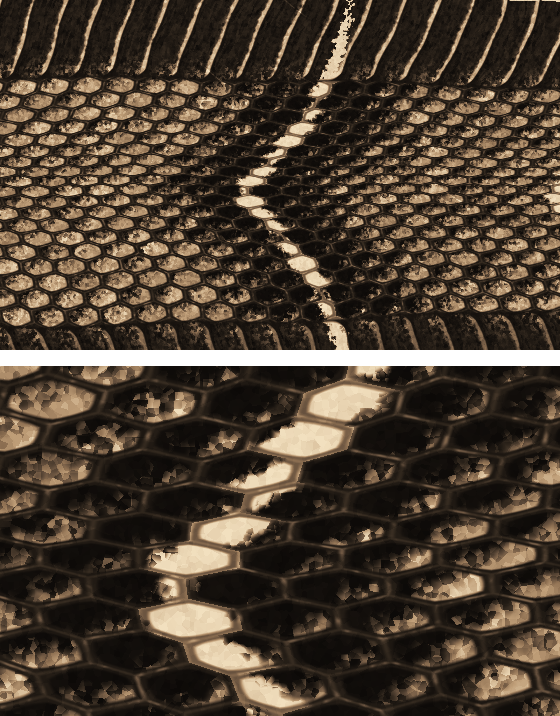
Top, the full canvas; bottom, a detail of the centre.
Give the GLSL for this texture, as a WebGL 1 fragment shader.

```glsl
precision highp float;
// Snake skin: staggered scales between two bands of belly plates, crossed by a pale bent stripe.

uniform vec2 u_resolution;

#define PITCH 0.0945       // width of a scale and of a plate
#define ROW_STEP 0.064     // smaller gives more rows
#define ROW_GROWTH 2.4     // how fast rows get taller away from the spine
#define TOP_ROWS 8.0       // scale rows above the spine
#define LOW_ROWS 11.0      // scale rows below the spine
#define SCALE_GAP 0.11     // dark skin between scales
#define PLATE_LEAN 0.2     // sideways slant of the plates
#define STRIPE_WIDTH 0.029
#define GRAIN_SIZE 150.0   // speckle density
#define SCRATCHES 6

float hash(vec2 p) {
  return fract(sin(dot(p, vec2(127.1, 311.7))) * 4375.85);
}

// Distance to the nearest scattered point, and a random value of that point
vec2 cellular(vec2 p) {
  vec2 base = floor(p);
  vec2 nearest = vec2(2.0, 0.0);
  for (int j = -1; j <= 1; j++) {
    for (int i = -1; i <= 1; i++) {
      vec2 cell = base + vec2(float(i), float(j));
      vec2 point = cell + vec2(hash(cell), hash(cell + 37.3));
      float d = distance(p, point);
      if (d < nearest.x) nearest = vec2(d, hash(cell + 71.9));
    }
  }
  return nearest;
}

// Tone 0 to 5: black, umber, brown, tan, sand, cream
vec3 skinColor(float tone) {
  vec3 c = mix(vec3(0.045, 0.035, 0.028), vec3(0.20, 0.16, 0.12), clamp(tone, 0.0, 1.0));
  c = mix(c, vec3(0.38, 0.30, 0.23), clamp(tone - 1.0, 0.0, 1.0));
  c = mix(c, vec3(0.57, 0.45, 0.33), clamp(tone - 2.0, 0.0, 1.0));
  c = mix(c, vec3(0.75, 0.62, 0.47), clamp(tone - 3.0, 0.0, 1.0));
  return mix(c, vec3(0.95, 0.88, 0.75), clamp(tone - 4.0, 0.0, 1.0));
}

// Signed horizontal offset from the bent stripe
float stripeOffset(vec2 p) {
  float rise = length(vec2(p.y - 0.448, 0.04)) - 0.04;
  return p.x - 0.704 - 0.344 * (1.0 - exp(-3.9 * rise));
}

float stripeMask(float offset, float width) {
  float d = min(abs(offset), abs(offset - 0.89));
  return 1.0 - smoothstep(width * 0.75, width * 1.1, d);
}

float scaleTone(vec2 p, vec2 grid, float grain, float blotch) {
  // Nearest and second nearest centre on the staggered grid
  float first = 9.0, second = 9.0;
  vec2 local = vec2(0.0), id = vec2(0.0);
  float tilt = 0.16 * clamp(grid.y / 4.0, -1.0, 1.0);
  for (int j = -1; j <= 1; j++) {
    float row = floor(grid.y) + float(j);
    float u = grid.x - 0.5 * mod(row + 1.0, 2.0);
    for (int i = -1; i <= 1; i++) {
      float column = floor(u + 0.5) + float(i);
      float jitter = 0.1 * (hash(vec2(column, row)) - 0.5);
      vec2 q = vec2(u - column + jitter, grid.y - row - 0.5);
      float d = length(vec2(q.x, 0.82 * q.y - tilt * q.x));
      if (d < first) {
        second = first; first = d;
        local = q; id = vec2(column, row);
      } else second = min(second, d);
    }
  }
  float edge = second - first;
  float inner = edge - 0.9 * max(first - 0.4, 0.0);
  float body = smoothstep(SCALE_GAP - 0.04, SCALE_GAP + 0.14, inner);
  body *= step(id.y, TOP_ROWS - 0.5) * step(-LOW_ROWS - 0.5, id.y);

  // Sand patch at the lower right of each scale, scarce beside the stripe
  float offset = stripeOffset(p);
  float cover = mix(-0.3, 0.36, smoothstep(0.04, 0.36, abs(offset)));
  cover -= 0.12 * smoothstep(0.0, 0.3, offset) + 0.25 * (hash(id + 5.1) - 0.5);
  float light = 0.75 * local.x - 0.5 * local.y + cover;
  light += 0.35 * (blotch - 0.45) + 0.5 * (grain - 0.5);
  float tone = smoothstep(-0.2, 0.45, light) * (3.3 + 0.8 * hash(id + 9.7));
  tone += 1.5 * (grain - 0.5) * smoothstep(0.2, 2.0, tone) + 0.25 * grain;

  // Stripe snaps partly to whole scales, with a ragged edge
  float snapped = offset - 0.5 * local.x * PITCH + 0.014 * (blotch - 0.45) + 0.012 * (grain - 0.5);
  float stripe = stripeMask(snapped, STRIPE_WIDTH);
  tone = mix(tone, 4.6 + 0.5 * grain, stripe);

  // Skin between scales: dark, with a broken glossy ridge
  float ridge = 1.0 - smoothstep(0.0, 0.1, edge);
  float gap = 0.25 + 0.5 * grain + ridge * (0.5 + 1.5 * smoothstep(0.4, 0.75, blotch)) + 1.8 * stripe;
  return mix(gap, tone, body);
}

float plateTone(vec2 p, float u, float h, float grain, float blotch) {
  float shifted = u - PLATE_LEAN * h - 0.2 + 0.02 * sin(2.0 * h + u);
  float id = floor(shifted + 0.5);
  float across = shifted - id;
  float body = smoothstep(0.0, 0.2, h - 0.55 * pow(abs(2.0 * across), 4.0));
  body *= smoothstep(0.0, 0.06, 0.5 - abs(across));

  // Lengthwise fibres and pale dust towards the rounded end
  float fibre = cellular(vec2(shifted * 15.0, h * 2.2)).y;
  float sheen = 1.0 - smoothstep(0.1, 0.5, abs(across + 0.05));
  float tone = 0.1 + 0.45 * fibre + 0.4 * sheen * blotch + 0.5 * (grain - 0.4);
  float dust = (1.0 - smoothstep(0.2, 1.8, h)) * smoothstep(-0.5, 0.3, across);
  tone += 3.2 * dust * smoothstep(0.4, 0.8, grain * 0.6 + blotch * 0.4);

  // Cream rim on the right side, with a brown speckled inner edge
  float rimWidth = 0.03 + 0.025 * sin(h * 1.7 + id * 2.3) + 0.09 * (blotch - 0.45);
  float fromRim = abs(across - 0.42);
  float rim = 1.0 - smoothstep(rimWidth, rimWidth + 0.07, fromRim);
  tone += 1.6 * grain * (1.0 - smoothstep(0.04, 0.2, fromRim));
  tone = mix(tone, mix(2.6, 4.3, step(0.5, p.y)) + 1.2 * (grain - 0.5), rim);

  float width = STRIPE_WIDTH * (1.0 - 0.19 * h);
  float ragged = 0.03 * (blotch - 0.45) + 0.02 * (grain - 0.5);
  float stripe = stripeMask(stripeOffset(p) + ragged, width);
  return mix(0.15 + 0.3 * grain, mix(tone, 4.5 + 0.5 * grain, stripe), body);
}

// Faint hairline wear
float scratchMask(vec2 p) {
  float mask = 0.0;
  for (int i = 0; i < SCRATCHES; i++) {
    float k = float(i);
    vec2 q = p - vec2(1.6 * hash(vec2(k, 1.3)), hash(vec2(k, 8.9)));
    vec2 dir = normalize(vec2(1.0, -0.3 - 0.6 * hash(vec2(k, 4.7))));
    float along = dot(q, dir);
    float side = abs(q.x * dir.y - q.y * dir.x + along * along);
    mask += (1.0 - smoothstep(0.0005, 0.0028, side)) * (1.0 - smoothstep(0.03, 0.07, abs(along)));
  }
  return mask;
}

void main() {
  vec2 p = gl_FragCoord.xy / u_resolution.y;
  float grain = 0.5 * (cellular(p * GRAIN_SIZE).y + cellular(p.yx * GRAIN_SIZE * 0.6).y);
  float blotch = 0.6 * cellular(p * vec2(38.0, 52.0)).x + 0.4 * cellular(p.yx * 87.0).x;

  // Rows are thin along the spine and draw together to the right
  float d = (p.y - 0.498) * (1.0 + 0.05 * p.x * p.x);
  float row = sign(d) * log(1.0 + ROW_GROWTH * abs(d)) / ROW_STEP;
  row += 0.1 * sin(p.x * 9.0 + 2.0 * p.y);
  float u = (p.x - 0.056) / PITCH + 0.07 * sin(p.y * 14.0 + 3.0 * p.x);

  float h = max(row - TOP_ROWS, -LOW_ROWS - row);
  float tone = scaleTone(p, vec2(u, row), grain, blotch);
  tone = mix(tone, plateTone(p, u, h, grain, blotch), smoothstep(-0.05, 0.1, h));
  tone += 1.3 * scratchMask(p) * grain;
  gl_FragColor = vec4(skinColor(tone), 1.0);
}
```
